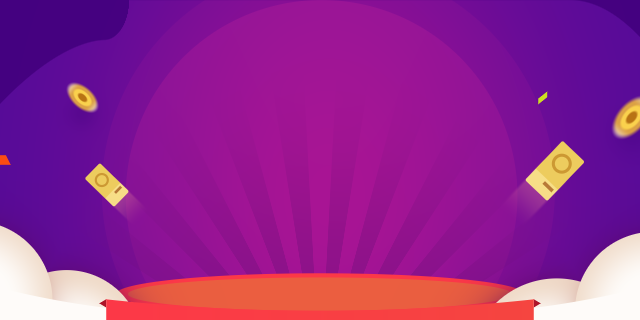
A WebGL 2 fragment shader for this background:

```glsl
#version 300 es
precision highp float;
// Festive violet stage: sunburst, halo discs, red podium, clouds, coins and vouchers.
#define VIOLET vec3(0.32, 0.04, 0.60)
#define MAGENTA vec3(0.63, 0.06, 0.57)
#define INDIGO vec3(0.26, 0.0, 0.49)
#define HALO vec3(0.72, 0.12, 0.60)
#define RED vec3(0.99, 0.22, 0.28)
#define ORANGE vec3(0.92, 0.37, 0.25)
#define CREAM vec3(0.94, 0.86, 0.79)
#define WHITE vec3(0.995, 0.985, 0.975)
#define GOLD vec3(0.93, 0.80, 0.37)
#define RAY_COUNT 30.0
#define RAY_STRENGTH 0.42

uniform vec2 u_resolution;
out vec4 fragColor;

// Antialiased coverage of a signed distance.
float cover(float d) {
  return clamp(0.5 - d * u_resolution.y, 0.0, 1.0);
}

float disc(vec2 p, vec2 center, float radius) {
  return length(p - center) - radius;
}

float box(vec2 q, vec2 halfSize) {
  vec2 e = abs(q) - halfSize;
  return length(max(e, 0.0)) + min(max(e.x, e.y), 0.0);
}

float ellipse(vec2 q, vec2 radii) {
  float k = length(q / radii);
  return k * (k - 1.0) / max(length(q / (radii * radii)), 1e-4);
}

// Coordinates along and across a tilted axis.
vec2 alongAxis(vec2 q, vec2 axis) {
  axis = normalize(axis);
  return vec2(dot(q, axis), dot(q, vec2(-axis.y, axis.x)));
}

vec3 backdrop(vec2 p) {
  vec2 g = (p - vec2(1.03, 0.35)) * vec2(1.0, 0.7);
  vec3 col = mix(VIOLET, MAGENTA, exp(-2.4 * dot(g, g)));
  // Dark waves in the upper corners
  float depth = 1.0 - p.y;
  float bend = (p.x - 0.3255) / 0.078;
  float wave = bend < 0.0 ? 0.125 + 0.2 * pow(1.0 - p.x / 0.3255, 1.7)
                          : 0.125 * sqrt(max(0.0, 1.0 - bend * bend));
  float right = max(p.x - 1.78, 0.0);
  float edge = depth - max(wave, 2.4 * right * right);
  col = mix(col, INDIGO, 0.9 * cover(edge * 0.7));
  // Halo discs
  col = mix(col, HALO, 0.13 * cover(disc(p, vec2(1.026, 0.406), 0.708)));
  float inner = cover(disc(p, vec2(1.005, 0.388), 0.612));
  col = mix(col, HALO, inner * mix(0.14, 0.36, p.y));
  // Sunburst fading with height
  vec2 q = p - vec2(1.0, -0.21);
  float ray = smoothstep(0.08, -0.08, cos(atan(q.x, q.y) * RAY_COUNT));
  float fade = 1.0 - smoothstep(0.3, 1.02, length(q));
  return mix(col, vec3(0.43, 0.06, 0.48), ray * fade * RAY_STRENGTH);
}

void coin(inout vec3 col, vec2 p, vec2 center, vec2 axis, vec2 size) {
  vec2 q = alongAxis(p - center, axis);
  float shade = length((p - center + vec2(0.0, 0.05)) / size.x);
  col = mix(col, INDIGO, 0.3 * exp(-1.5 * shade * shade));
  float r = length(q / size);
  vec3 metal = mix(vec3(0.86, 0.63, 0.27), CREAM, smoothstep(0.5, 1.1, abs(q.x) / size.x));
  metal = mix(metal, vec3(0.98, 0.82, 0.30), smoothstep(0.68, 0.5, r));
  metal = mix(metal, vec3(0.72, 0.45, 0.08), smoothstep(0.38, 0.22, r));
  col = mix(col, metal, smoothstep(1.12, 0.78, r));
}

void voucher(inout vec3 col, vec2 p, vec2 center, vec2 axis, vec2 size) {
  vec2 q = alongAxis(p - center, axis);
  // Pale motion trail
  float trail = smoothstep(2.4, 0.8, q.x / size.x) * step(0.0, q.x);
  col = mix(col, vec3(0.85, 0.45, 0.60), 0.4 * trail * smoothstep(1.1, 0.85, abs(q.y) / size.y));
  // Paper, ring ornament and stub
  vec2 n = q / size.y;
  float ring = abs(length(n - vec2(-0.65, 0.0)) - 0.55) - 0.1;
  vec3 paper = mix(GOLD, vec3(0.80, 0.60, 0.20), cover(ring * size.y));
  paper = mix(paper, vec3(0.97, 0.87, 0.53), cover((0.75 - n.x) * size.y));
  paper = mix(paper, vec3(0.66, 0.38, 0.14), 0.8 * cover(box(n - vec2(1.05, 0.4), vec2(0.12, 0.4)) * size.y));
  col = mix(col, paper, cover(box(q, size - 0.006) - 0.006));
}

// Large puff in front of a flatter one; xy center, z radius.
void clouds(inout vec3 col, vec2 p, vec3 front, vec3 back) {
  float dFront = disc(p, front.xy, front.z), dBack = disc(p, back.xy, back.z);
  float nearest = max(min(dFront, dBack), 0.0);
  col = mix(col, vec3(0.36, 0.02, 0.38), 0.35 * exp(-nearest * 22.0));
  vec3 puff = mix(WHITE, CREAM, smoothstep(-0.13, 0.0, dBack));
  puff = mix(puff, vec3(0.86, 0.71, 0.66), 0.6 * exp(-max(dFront, 0.0) * 25.0));
  col = mix(col, puff, cover(dBack));
  col = mix(col, mix(WHITE, CREAM, smoothstep(-0.14, 0.03, dFront)), cover(dFront));
}

void main() {
  vec2 p = gl_FragCoord.xy / u_resolution.y;
  vec3 col = backdrop(p);
  // Floating pieces
  coin(col, p, vec2(0.258, 0.695), vec2(0.74, -0.67), vec2(0.057, 0.032));
  coin(col, p, vec2(1.974, 0.633), vec2(0.65, 0.76), vec2(0.075, 0.043));
  voucher(col, p, vec2(0.334, 0.422), vec2(0.72, -0.70), vec2(0.064, 0.034));
  voucher(col, p, vec2(1.734, 0.466), vec2(-0.69, -0.72), vec2(0.085, 0.048));
  vec2 c = p - vec2(1.696, 0.694);
  col = mix(col, vec3(0.80, 0.87, 0.13), cover(box(c - vec2(0.0, 0.8 * c.x), vec2(0.014, 0.009))));
  c = p - vec2(0.008, 0.5);
  col = mix(col, vec3(0.99, 0.30, 0.07), cover(box(c + vec2(0.5 * c.y, 0.0), vec2(0.018, 0.015))));
  // Podium top
  vec2 top = p - vec2(1.0, 0.081);
  col = mix(col, RED, cover(ellipse(top, vec2(0.638, 0.065))));
  col = mix(col, ORANGE, cover(ellipse(top, vec2(0.60, 0.052))));
  // Clouds and pale floor on both sides
  clouds(col, p, vec3(-0.083, 0.0625, 0.247), vec3(0.208, -0.081, 0.237));
  clouds(col, p, vec3(2.044, 0.029, 0.247), vec3(1.74, -0.143, 0.273));
  float side = abs(p.x - 1.0), m = 1.0 - side;
  float ground = p.y - (0.1 - 0.25 * m + 0.19 * m * m);
  col = mix(col, WHITE, cover(max(ground, 0.668 - side)));
  // Podium front with folded corners
  float fold = side - 0.668;
  float corner = max(max(-fold, fold - 0.022), abs(p.y - 0.052) + 0.6 * fold - 0.013);
  col = mix(col, vec3(0.68, 0.08, 0.16), cover(corner));
  float u = (p.x - 1.0) / 0.668;
  float front = max(p.y - 0.0286 - 0.036 * u * u, fold);
  col = mix(col, mix(RED, vec3(0.96, 0.27, 0.25), 0.5 + 0.5 * u), cover(front));
  fragColor = vec4(col, 1.0);
}
```
